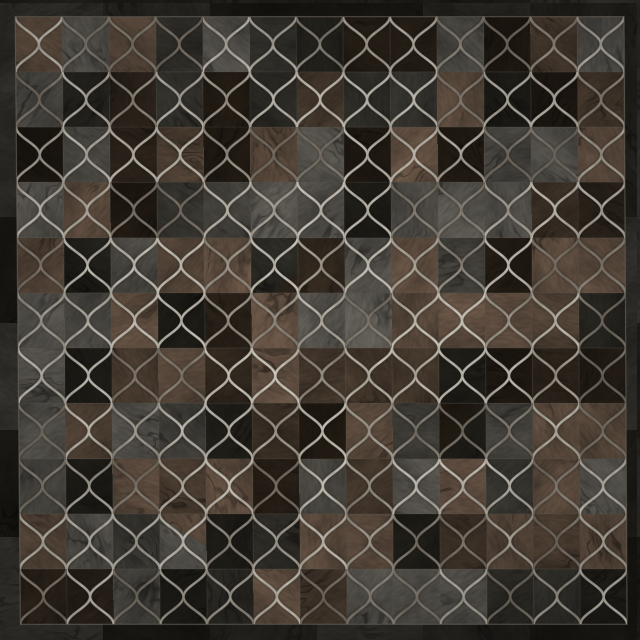
Give the GLSL for this pattern, as a WebGL 1 fragment shader.

```glsl
precision highp float;
// Patchwork leather rug: a grid of hide tiles inlaid with pale ogee curves, in a dark border.

#define TILE_COUNT vec2(13.0, 11.0)
#define FIELD_BOTTOM vec2(0.032, 0.980)  // left and right edge at the bottom
#define FIELD_TOP vec2(0.0235, 0.975)    // left and right edge at the top
#define FIELD_Y vec2(0.0245, 0.974)
#define INLAY_WIDTH 0.0040
#define SEAM_WIDTH 0.0016
#define DARK_HIDE vec3(0.095, 0.090, 0.072)
#define GREY_HIDE vec3(0.300, 0.290, 0.270)
#define BROWN_TINT vec3(1.10, 0.93, 0.82)
#define PALE_INLAY vec3(0.70, 0.68, 0.64)
#define DULL_INLAY vec3(0.42, 0.39, 0.35)

const float TAU = 6.2831853;

uniform vec2 u_resolution;

float hash(vec2 p) {
  vec3 q = fract(p.xyx * vec3(0.1031, 0.1030, 0.0973));
  q += dot(q, q.yzx + 33.33);
  return fract((q.x + q.y) * q.z);
}

vec2 gradientAt(vec2 cell) {
  float a = TAU * hash(cell + 17.0);
  return vec2(cos(a), sin(a));
}

// Gradient noise, roughly -0.6 to 0.6
float noise(vec2 p) {
  vec2 i = floor(p), f = p - i;
  vec2 u = f * f * f * (f * (f * 6.0 - 15.0) + 10.0);
  vec2 e = vec2(1.0, 0.0);
  float bottom = mix(dot(gradientAt(i), f), dot(gradientAt(i + e), f - e), u.x);
  float top = mix(dot(gradientAt(i + e.yx), f - e.yx),
                  dot(gradientAt(i + 1.0), f - 1.0), u.x);
  return mix(bottom, top, u.y);
}

float fbm(vec2 p) {
  float sum = 0.0, amp = 1.0;
  for (int i = 0; i < 4; i++) {
    sum += amp * noise(p);
    p = mat2(1.6, 1.2, -1.2, 1.6) * p + 3.7;
    amp *= 0.5;
  }
  return sum;
}

// Antialiased coverage of a stroke
float stroke(float dist, float width, float pixel) {
  return 1.0 - smoothstep(-0.8 * pixel, 0.8 * pixel, dist - 0.5 * width);
}

// Brightness of one hide: soft sheen, creases and hair grain
float leather(vec2 uv, vec2 id) {
  float a = TAU * hash(id + 5.3);
  vec2 p = mat2(cos(a), sin(a), -sin(a), cos(a)) * uv + 9.0 * hash(id + 2.1);
  float sheen = fbm(p * vec2(9.0, 17.0));
  vec2 warped = p * vec2(14.0, 42.0) + 1.6 * sheen;
  float crease = 1.0 - smoothstep(0.0, 0.16, abs(noise(warped)));
  float creased = smoothstep(0.0, 0.4, noise(p * 13.0 + 4.0));
  float grain = noise(p * vec2(75.0, 210.0));
  return 1.0 + 0.28 * sheen - 0.32 * crease * creased + 0.13 * grain;
}

void main() {
  vec2 uv = gl_FragCoord.xy / u_resolution;
  float pixel = 1.0 / min(u_resolution.x, u_resolution.y);

  // Tile grid, slightly skewed
  vec2 edgesX = mix(FIELD_BOTTOM, FIELD_TOP, uv.y);
  vec2 low = vec2(edgesX.x, FIELD_Y.x);
  vec2 size = vec2(edgesX.y, FIELD_Y.y) - low;
  vec2 tileSize = size / TILE_COUNT;
  vec2 grid = (uv - low) / tileSize;
  vec2 id = floor(grid);
  vec2 local = (grid - id - 0.5) * tileSize;

  vec2 outside = abs(uv - low - 0.5 * size) - 0.5 * size;
  float fieldDist = max(outside.x, outside.y);
  float inField = 1.0 - smoothstep(-0.5 * pixel, 0.5 * pixel, fieldDist);
  float glow = exp(-3.2 * dot(uv - 0.5, uv - 0.5));

  // Hide tiles
  float tone = smoothstep(0.02, 0.80, hash(id + 31.0));
  vec3 tile = mix(DARK_HIDE, GREY_HIDE, tone);
  float brown = step(hash(id + 73.0), 0.22 + 0.35 * glow);
  tile *= mix(vec3(1.0), BROWN_TINT, brown);
  tile *= leather(uv, id) * (0.82 + 0.32 * glow);

  // Stitched seams
  vec2 toSeam = 0.5 * tileSize - abs(local);
  float seam = stroke(min(toSeam.x, toSeam.y), SEAM_WIDTH, pixel);
  tile = mix(tile, vec3(0.34, 0.32, 0.29), seam * (0.22 + 0.22 * hash(id + 11.0)));

  // Mirrored ogee curves: apart at the corners, touching at the tile centre
  float phase = TAU * local.y / tileSize.y;
  float halfGap = 0.25 * tileSize.x * (1.0 - cos(phase));
  float slope = 0.25 * TAU * tileSize.x / tileSize.y * sin(phase);
  float curveDist = abs(abs(local.x) - halfGap) / sqrt(1.0 + slope * slope);
  float shine = smoothstep(0.0, 0.75, hash(id + 47.0)) + 0.5 * noise(uv * 16.0);
  vec3 inlay = mix(DULL_INLAY, PALE_INLAY, clamp(shine, 0.0, 1.1));
  inlay *= 0.83 + 0.27 * glow + 0.12 * noise(uv * 90.0);
  tile = mix(tile, tile * 0.75, 0.6 * stroke(curveDist, 2.0 * INLAY_WIDTH, 2.0 * pixel));
  tile = mix(tile, inlay, 0.95 * stroke(curveDist, INLAY_WIDTH, pixel));

  // Border strips and thin frame
  vec2 strip = floor(uv * 6.0 + 0.03);
  vec3 border = mix(DARK_HIDE * 0.8, GREY_HIDE * 0.62, hash(strip + 91.0));
  border *= leather(uv, strip + 40.0);
  vec3 color = mix(border, tile, inField);
  float frame = stroke(abs(fieldDist), SEAM_WIDTH, pixel);
  color = mix(color, DULL_INLAY, 0.65 * frame);

  gl_FragColor = vec4(clamp(color, 0.0, 1.0), 1.0);
}
```
